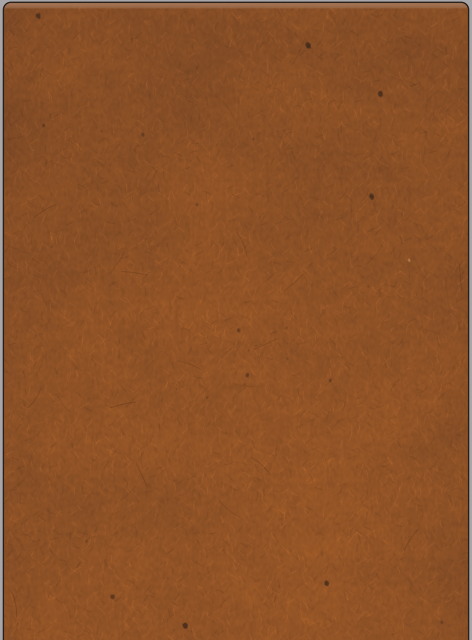
Give the GLSL for this texture, as a WebGL 1 fragment shader.

```glsl
precision highp float;
uniform vec2 u_resolution;

const vec3 PAPER = vec3(0.565, 0.322, 0.145);
const vec3 SHADE = vec3(0.49, 0.285, 0.145);
const vec3 SPECK = vec3(0.23, 0.15, 0.10);
const vec3 PALE = vec3(0.78, 0.56, 0.36);
const vec3 BEVEL = vec3(0.64, 0.46, 0.34);
const vec3 OUTLINE = vec3(0.16, 0.12, 0.10);
const vec3 BACKDROP = vec3(0.66, 0.65, 0.66);

vec2 hash2(vec2 cell) {
  vec3 q = fract(cell.xyx * vec3(0.1031, 0.1030, 0.0973));
  q += dot(q, q.yzx + 33.33);
  return fract((q.xx + q.yz) * q.zy);
}

float gradientNoise(vec2 p) {
  vec2 i = floor(p), f = p - i;
  vec2 w = f * f * f * (f * (f * 6.0 - 15.0) + 10.0);
  vec2 e = vec2(1.0, 0.0);
  float a = dot(hash2(i) * 2.0 - 1.0, f);
  float b = dot(hash2(i + e) * 2.0 - 1.0, f - e);
  float c = dot(hash2(i + e.yx) * 2.0 - 1.0, f - e.yx);
  float d = dot(hash2(i + 1.0) * 2.0 - 1.0, f - 1.0);
  return mix(mix(a, b, w.x), mix(c, d, w.x), w.y);
}

float fbm(vec2 p) {
  float sum = 0.0, gain = 1.0;
  for (int i = 0; i < 4; i++) {
    sum += gain * gradientNoise(p);
    p = p * 2.03 + 17.3;
    gain *= 0.55;
  }
  return sum;
}

// Curved strands, one per cell, tilted around the vertical
float fibres(vec2 p, float halfLength, float width, float spread, float share) {
  vec2 cell = floor(p);
  float sum = 0.0;
  for (int y = -1; y <= 1; y++) {
    for (int x = -1; x <= 1; x++) {
      vec2 id = cell + vec2(x, y);
      vec2 look = hash2(id + 41.7);
      vec2 kind = hash2(id + 93.1);
      float angle = 1.5708 + (look.x - 0.5) * spread;
      float c = cos(angle), s = sin(angle);
      vec2 q = p - id - hash2(id);
      q = vec2(c * q.x + s * q.y, c * q.y - s * q.x);
      q.y += (look.y - 0.5) * q.x * q.x;
      float d = length(vec2(max(abs(q.x) - halfLength, 0.0), q.y));
      sum += step(kind.x, share) * (0.3 + 0.7 * kind.y) * smoothstep(width, 0.0, d);
    }
  }
  return sum;
}

// Scattered irregular dots, kept inside their cells
float specks(vec2 p, float share, float radius, float blur) {
  vec2 id = floor(p);
  vec2 look = hash2(id + 7.9);
  vec2 q = p - id - 0.2 - 0.6 * hash2(id + 23.4);
  q.x += 0.4 * q.y * (look.y - 0.5);
  float size = radius * (0.4 + 0.6 * look.y);
  float d = length(q * vec2(1.0, 0.8)) + 0.4 * size * gradientNoise(p * 25.0);
  return step(look.x, share) * (0.45 + 0.55 * look.y) * smoothstep(size + blur, size - blur, d);
}

float roundedBox(vec2 p, vec2 halfSize, float radius) {
  vec2 q = abs(p) - halfSize + radius;
  return length(max(q, 0.0)) + min(max(q.x, q.y), 0.0) - radius;
}

vec3 paper(vec2 p, float aspect, float pixel) {
  // Broad tone and cloudy stains
  float side = abs(p.x / aspect - 0.54) * 2.0;
  float shade = 0.12 + 0.38 * smoothstep(0.25, 1.0, p.y) + 0.28 * side * side;
  shade += 0.45 * fbm(p * vec2(5.0, 7.0)) + 0.28 * fbm(p * 32.0 + 8.0);
  vec3 color = mix(PAPER * 1.035, SHADE, shade);

  // Fine grain and matted fibres
  float grain = 0.075 * gradientNoise(p * vec2(190.0, 130.0));
  grain += 0.05 * gradientNoise(p * 85.0 + 31.0);
  grain += 0.09 * fibres(p * 75.0, 0.42, 0.13, 2.2, 0.6);
  grain -= 0.08 * fibres(p * 68.0 + 50.0, 0.38, 0.14, 2.8, 0.5);
  grain += 0.07 * fibres(p * 38.0 + 90.0, 0.35, 0.055, 2.4, 0.35);
  color *= 1.0 + grain;

  // Long dark hairs, bark dots and rare pale flecks
  color *= 1.0 - 0.14 * fibres(p * 15.0 + 12.0, 0.3, 0.025, 6.0, 0.12);
  color = mix(color, SPECK, 0.85 * specks(p * 9.0 + 3.0, 0.2, 0.038, pixel * 9.0));
  color = mix(color, SPECK, 0.5 * specks(p * 17.0 + 61.0, 0.12, 0.045, pixel * 17.0));
  return mix(color, PALE, 0.7 * specks(p * 13.0 + 29.0, 0.04, 0.025, pixel * 13.0));
}

void main() {
  float pixel = 1.0 / u_resolution.y;
  float aspect = u_resolution.x * pixel;
  vec2 p = gl_FragCoord.xy * pixel;

  // Card with rounded top corners that runs off the lower edge
  float top = 0.9975;
  float edge = roundedBox(p - vec2(aspect * 0.5, top - 1.0), vec2(aspect * 0.5 - 0.0042, 1.0), 0.013);
  vec3 color = paper(p, aspect, pixel);

  // Light bevel along the top, then outline and backdrop
  float depth = top - p.y;
  float bevel = smoothstep(0.0105 + pixel, 0.0105 - pixel, depth);
  color = mix(color, BEVEL, bevel * mix(0.95, 0.55, smoothstep(0.003, 0.0105, depth)));
  float blur = pixel * 0.6;
  color = mix(color, OUTLINE, smoothstep(-0.0022 - blur, -0.0022 + blur, edge));
  color = mix(color, BACKDROP, smoothstep(-blur, blur, edge));
  gl_FragColor = vec4(color, 1.0);
}
```
